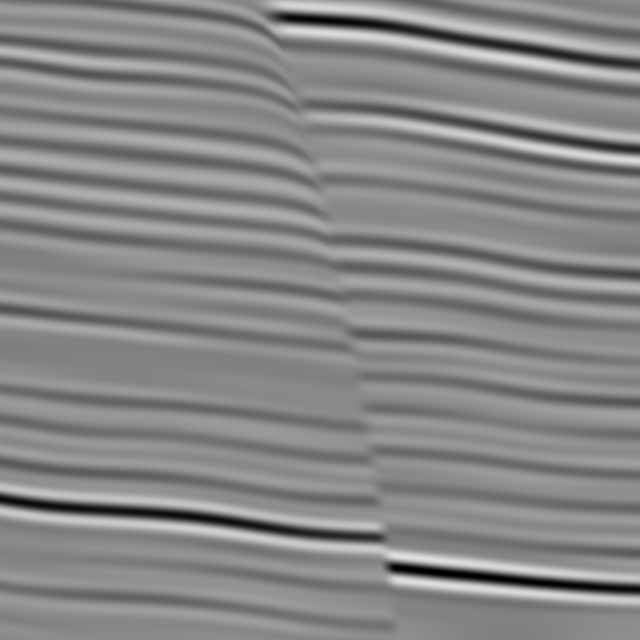
Write a Shadertoy shader that draws this texture.

```glsl
#define BASE_GREY 0.53
#define BED_COUNT 16
#define HALF_PERIOD 0.0208
#define ENVELOPE 0.026
#define LEFT_DIP 0.106
#define DRAG 0.032
#define DRAG_REACH 0.028
#define WARP 0.007
#define GRAIN 0.075

// Beds: depth, strength at the canvas side, strength at the fault.
const vec3 LEFT_BEDS[BED_COUNT] = vec3[](
    vec3(-.010, .14, .17), vec3(.061, .15, .08), vec3(.100, .20, .10), vec3(.176, .13, .13),
    vec3(.221, .14, .13), vec3(.267, .15, .13), vec3(.309, .13, .13), vec3(.352, .12, .08),
    vec3(.406, .00, .18), vec3(.482, .17, .10), vec3(.608, .12, .09), vec3(.658, .12, .08),
    vec3(.723, .15, .13), vec3(.780, .47, .42), vec3(.859, .03, .09), vec3(.914, .12, .10));

const vec3 RIGHT_BEDS[BED_COUNT] = vec3[](
    vec3(.055, .17, .10), vec3(.103, .38, .48), vec3(.146, .14, .08), vec3(.232, .34, .17),
    vec3(.268, .20, .08), vec3(.341, .07, .14), vec3(.430, .28, .15), vec3(.471, .13, .12),
    vec3(.513, .09, .13), vec3(.566, .08, .20), vec3(.630, .17, .09), vec3(.680, .10, .08),
    vec3(.743, .13, .12), vec3(.797, .15, .06), vec3(.863, .17, .06), vec3(.919, .52, .58));

float hash(vec2 cell) {
    vec3 p = fract(vec3(cell.xyx) * 0.1031);
    p += dot(p, p.yzx + 33.33);
    return fract((p.x + p.y) * p.z);
}

float noise(vec2 p) {
    vec2 cell = floor(p), f = fract(p);
    f = f * f * (3.0 - 2.0 * f);
    return mix(mix(hash(cell), hash(cell + vec2(1, 0)), f.x),
               mix(hash(cell + vec2(0, 1)), hash(cell + vec2(1, 1)), f.x), f.y);
}

// Dark band flanked by two light lobes.
float wavelet(float offset) {
    float falloff = offset / ENVELOPE;
    return cos(3.14159 * offset / HALF_PERIOD) * exp(-falloff * falloff);
}

float reflections(vec3 beds[BED_COUNT], float depth, float x, float nearFault) {
    float sum = 0.0;
    for (int i = 0; i < BED_COUNT; i++) {
        vec3 bed = beds[i];
        float variation = 0.85 + 0.3 * noise(vec2(x * 6.0, float(i) * 7.3));
        sum += mix(bed.y, bed.z, nearFault) * variation * wavelet(depth - bed.x);
    }
    return sum;
}

// Faint thin beds that follow the layering.
float grain(float x, float depth) {
    return GRAIN * (noise(vec2(x * 5.0, depth * 56.0) + 20.0) - 0.5);
}

float leftBlock(float x, float y, float faultX) {
    float drag = DRAG * (1.0 - smoothstep(0.1, 0.6, y)) * exp(min(x - faultX, 0.0) / DRAG_REACH);
    float depth = y - LEFT_DIP * x - drag - 0.004 * sin(x * 16.0) * smoothstep(0.5, 0.8, y);
    return reflections(LEFT_BEDS, depth, x, smoothstep(0.0, 1.0, x / faultX)) + grain(x, depth);
}

float rightBlock(float x, float y, float faultX) {
    float along = (x - 0.56) / 0.44;
    float sag = mix(along, smoothstep(0.0, 1.0, along), 0.5);
    float depth = y + (0.068 - 0.04 * y) * (1.0 - sag);
    float nearFault = 1.0 - clamp((x - faultX) / (1.0 - faultX), 0.0, 1.0);
    return reflections(RIGHT_BEDS, depth, x + 3.0, nearFault) + grain(x + 3.0, depth);
}

void mainImage(out vec4 fragColor, in vec2 fragCoord) {
    vec2 uv = fragCoord / iResolution.xy;
    float x = uv.x, y = 1.0 - uv.y;

    // Curved fault, sharper with depth.
    float faultX = 0.42 + 0.29 * y - 0.09 * y * y;
    float blur = mix(0.028, 0.012, y);
    float side = smoothstep(-blur, blur, x - faultX);

    // Gentle undulation shared by all beds.
    y += WARP * (noise(vec2(x * 7.0, y * 9.0)) - 0.5);

    float signal = mix(leftBlock(x, y, faultX), rightBlock(x, y, faultX), side);
    fragColor = vec4(vec3(clamp(BASE_GREY - signal, 0.0, 1.0)), 1.0);
}
```
